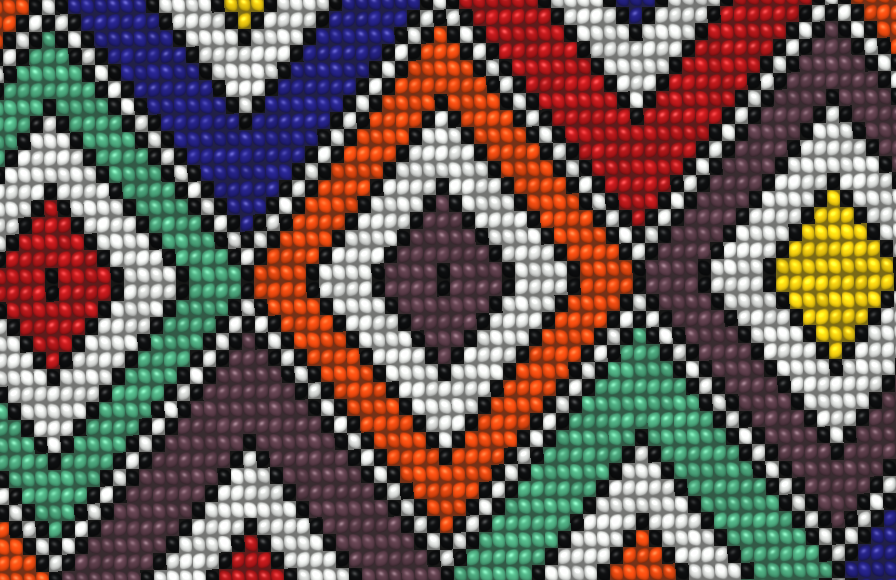
Reproduce this pattern procedurally as a WebGL 1 fragment shader.

```glsl
precision highp float;
uniform vec2 u_resolution;

#define PITCH vec2(0.0225, 0.0291)   // bead spacing, in canvas heights
#define CENTER vec2(-0.008, 0.018)   // middle of the central diamond
#define TILT 0.013                   // slight rotation of the cloth
#define REPEAT vec2(30.0, 35.0)      // beads per diamond repeat
#define BEAD_SIZE vec2(0.0112, 0.0128)
#define BEAD_LEAN 0.24
#define JITTER 0.0011
#define SHADE_VARIATION 0.16

float hash(vec2 p) {
  p = fract(p * vec2(0.1031, 0.1137));
  p += dot(p, p.yx + 33.33);
  return fract((p.x + p.y) * p.x * 91.7);
}

vec3 beadColor(float id) {
  if (id < 0.5) return vec3(0.93, 0.29, 0.06);  // orange
  if (id < 1.5) return vec3(0.14, 0.13, 0.52);  // blue
  if (id < 2.5) return vec3(0.72, 0.09, 0.10);  // red
  if (id < 3.5) return vec3(0.30, 0.67, 0.50);  // green
  if (id < 4.5) return vec3(0.36, 0.24, 0.29);  // plum
  if (id < 5.5) return vec3(0.97, 0.82, 0.06);  // yellow
  if (id < 6.5) return vec3(0.92, 0.93, 0.92);  // white
  return vec3(0.045, 0.05, 0.055);              // black
}

float pick(vec4 row, float k) {
  return k < 0.5 ? row.x : k < 1.5 ? row.y : k < 2.5 ? row.z : row.w;
}

// Nested rings: core, black, white, black, band
float ringColor(float d, float coreEdge, float whiteEdge, float core, float band) {
  if (d < coreEdge - 0.5) return core;
  if (d < coreEdge + 0.5) return 7.0;
  if (d < whiteEdge - 0.5) return 6.0;
  if (d < whiteEdge + 0.5) return 7.0;
  return band;
}

// Color id of the bead at whole column and half-integer row
float patternId(vec2 bead) {
  vec2 tile = floor(bead / REPEAT + 0.5);
  vec2 local = abs(bead - tile * REPEAT);
  float d = local.x + local.y - 0.5;

  // Diamonds on the main row, with their black and white borders
  if (d < 17.5) {
    if (d > 14.5) return abs(d - 16.0) < 0.5 ? 6.0 : 7.0;
    float k = mod(tile.x + 1.0, 4.0);
    float core = pick(vec4(2.0, 4.0, 5.0, 1.0), k);
    if (d < 0.5 && core < 4.5) return 7.0;
    return ringColor(d, 5.0, 10.0, core, pick(vec4(3.0, 0.0, 4.0, 2.0), k));
  }

  // Diamonds on the rows in between
  vec2 between = floor(bead / REPEAT);
  vec2 offset = abs(bead - (between + 0.5) * REPEAT);
  float k = mod(between.x + 2.0, 4.0);
  bool upper = between.y > -0.5;
  vec4 bands = upper ? vec4(0.0, 1.0, 2.0, 0.0) : vec4(0.0, 4.0, 3.0, 1.0);
  vec4 cores = upper ? vec4(5.0, 5.0, 1.0, 5.0) : vec4(2.0, 2.0, 0.0, 2.0);
  return ringColor(offset.x + offset.y, 3.0, 8.0, pick(cores, k), pick(bands, k));
}

void main() {
  float pixel = 1.0 / u_resolution.y;
  vec2 p = (gl_FragCoord.xy - 0.5 * u_resolution) * pixel - CENTER;
  p = vec2(p.x + TILT * p.y, p.y - TILT * p.x);

  // Bead cell
  vec2 grid = p / PITCH;
  vec2 bead = vec2(floor(grid.x + 0.5), floor(grid.y) + 0.5);
  float rnd = hash(bead + 71.0);
  vec2 q = (grid - bead) * PITCH;
  q += JITTER * (vec2(rnd, hash(bead + 137.0)) - 0.5);

  // Leaning rounded bead
  float lean = mod(floor(bead.y), 2.0) < 0.5 ? BEAD_LEAN : -BEAD_LEAN;
  q.y += lean * q.x;
  vec2 n = q / (BEAD_SIZE * (0.96 + 0.08 * rnd));
  float r = pow(pow(abs(n.x), 2.6) + pow(abs(n.y), 2.6), 1.0 / 2.6);
  float edge = pixel / BEAD_SIZE.x;
  float cover = 1.0 - smoothstep(1.0 - edge, 1.0 + edge, r);

  // Glassy shading with a small highlight
  vec3 base = beadColor(patternId(bead));
  float shade = 1.04 - 0.34 * pow(min(r, 1.0), 3.0) + 0.08 * n.y;
  shade *= 1.0 + SHADE_VARIATION * (rnd - 0.5);
  vec2 h = (n - vec2(-0.12, 0.28)) * vec2(2.6, 3.6);
  float gloss = exp(-dot(h, h)) * (0.14 + 0.14 * hash(bead + 19.0));
  vec3 glass = base * shade + gloss;

  // Thread and shadow between beads
  vec3 thread = base * 0.42 + vec3(0.07, 0.07, 0.065);
  gl_FragColor = vec4(clamp(mix(thread, glass, cover), 0.0, 1.0), 1.0);
}
```
